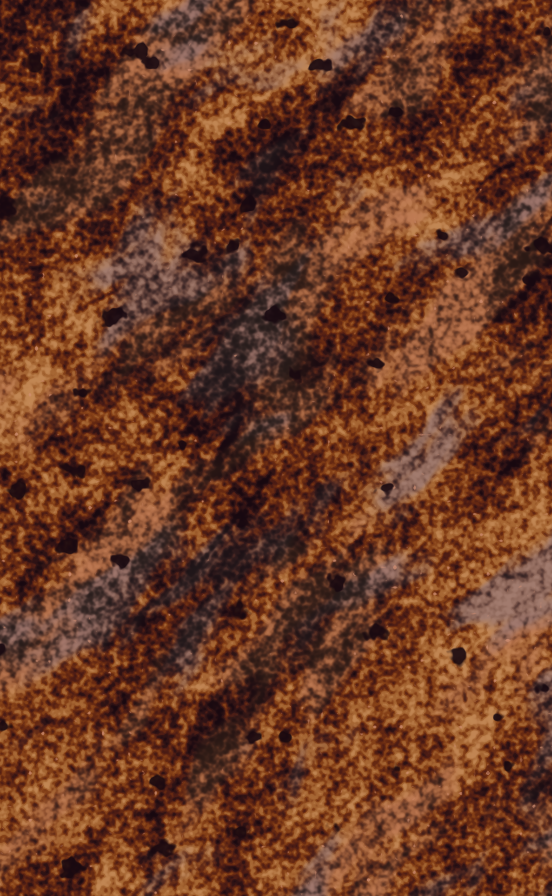
Reproduce this texture procedurally as a Shadertoy shader.

```glsl
// Palette, from deepest shadow to brightest grain
const vec3 BLACK_PLUM  = vec3(0.09, 0.03, 0.06);
const vec3 DARK_PLUM   = vec3(0.18, 0.07, 0.08);
const vec3 MAROON      = vec3(0.30, 0.11, 0.08);
const vec3 RUST        = vec3(0.40, 0.16, 0.07);
const vec3 AMBER       = vec3(0.52, 0.25, 0.09);
const vec3 OCHRE       = vec3(0.65, 0.40, 0.20);
const vec3 PALE_SAND   = vec3(0.76, 0.53, 0.33);
const vec3 DUSTY_BROWN = vec3(0.55, 0.34, 0.24);
const vec3 GREY_MAUVE  = vec3(0.45, 0.36, 0.37);
const vec3 PINK_FLECK  = vec3(0.82, 0.56, 0.45);

// Layout, in canvas heights
const vec2  FLOW_DIR      = vec2(0.68, 0.733);
const float FLOW_STRETCH  = 0.38;
const float BROAD_SCALE   = 6.5;
const float CLOT_SCALE    = 27.0;
const float GRAIN_SCALE   = 105.0;
const float FLECK_SCALE   = 135.0;
const float SPOT_SCALE    = 17.0;
const float SPOT_CHANCE   = 0.2;

// Strengths
const float BROAD_GAIN    = 0.85;
const float CLOT_GAIN     = 0.62;
const float GRAIN_GAIN    = 1.0;
const float SMEAR_DEPTH   = 0.6;
const float VEIN_DEPTH    = 0.6;
const float TONE_BIAS     = 0.07;
const float TONE_CONTRAST = 4.2;

vec2 hash2(vec2 cell) {
    uvec2 v = uvec2(ivec2(cell)) * 1664525u + 1013904223u;
    v.x += v.y * 1664525u;
    v.y += v.x * 1664525u;
    v ^= v >> 16u;
    v.x += v.y * 1664525u;
    v.y += v.x * 1664525u;
    v ^= v >> 16u;
    return vec2(v & 65535u) / 65536.0;
}

float cornerSlope(vec2 cell, vec2 offset) {
    float angle = 6.2832 * hash2(cell).x;
    return dot(vec2(cos(angle), sin(angle)), offset);
}

float gradientNoise(vec2 p) {
    vec2 i = floor(p), f = p - i;
    vec2 w = f * f * f * (f * (f * 6.0 - 15.0) + 10.0);
    vec2 e = vec2(1.0, 0.0);
    float low  = mix(cornerSlope(i, f), cornerSlope(i + e, f - e), w.x);
    float high = mix(cornerSlope(i + e.yx, f - e.yx), cornerSlope(i + 1.0, f - 1.0), w.x);
    return mix(low, high, w.y);
}

float fbm(vec2 p, int octaves) {
    float sum = 0.0, gain = 1.0;
    for (int i = 0; i < octaves; i++) {
        sum += gain * gradientNoise(p);
        p = mat2(1.6, 1.2, -1.2, 1.6) * p + 17.3;
        gain *= 0.55;
    }
    return sum;
}

// Scattered, ragged mineral spots
float spots(vec2 p) {
    vec2 g = p * SPOT_SCALE;
    float ragged = 0.16 * fbm(p * 70.0, 2);
    float cover = 0.0;
    for (int y = -1; y <= 1; y++)
    for (int x = -1; x <= 1; x++) {
        vec2 cell = floor(g) + vec2(x, y);
        vec2 kind = hash2(cell + 400.0);
        float radius = mix(0.07, 0.17, kind.y);
        float d = length((g - cell - hash2(cell + 90.0)) * vec2(0.85, 1.1)) + ragged - radius;
        cover = max(cover, step(kind.x, SPOT_CHANCE) * (1.0 - smoothstep(-0.03, 0.05, d)));
    }
    return cover;
}

vec3 stoneRamp(float t) {
    vec3 c = mix(BLACK_PLUM, DARK_PLUM, smoothstep(0.0, 0.08, t));
    c = mix(c, MAROON, smoothstep(0.08, 0.23, t));
    c = mix(c, RUST, smoothstep(0.23, 0.46, t));
    c = mix(c, AMBER, smoothstep(0.46, 0.70, t));
    c = mix(c, OCHRE, smoothstep(0.70, 0.91, t));
    return mix(c, PALE_SAND, smoothstep(0.91, 1.0, t));
}

void mainImage(out vec4 fragColor, in vec2 fragCoord) {
    vec2 p = fragCoord / iResolution.y;

    // Warped coordinates drawn out along the diagonal flow
    vec2 bent = p + 0.035 * vec2(fbm(p * 5.0 + 3.0, 2), fbm(p * 5.0 + 41.0, 2));
    vec2 flow = vec2(dot(bent, FLOW_DIR) * FLOW_STRETCH, dot(bent, vec2(-FLOW_DIR.y, FLOW_DIR.x)));

    // Clouds, clots and grain; the clouds weigh more toward the top
    float tone = TONE_BIAS;
    tone += BROAD_GAIN * mix(0.75, 1.25, p.y) * fbm(flow * BROAD_SCALE + 8.0, 4);
    tone += CLOT_GAIN * fbm(mix(p, flow, 0.3) * CLOT_SCALE, 3);
    tone += GRAIN_GAIN * fbm(p * GRAIN_SCALE, 2);

    // Dark smears and thin broken veins
    tone -= SMEAR_DEPTH * smoothstep(0.15, 0.5, fbm(flow * 8.0 + 63.0, 4));
    float vein = 1.0 - smoothstep(0.0, 0.05, abs(fbm(flow * 4.5 + 29.0, 3)));
    tone -= VEIN_DEPTH * vein * smoothstep(0.08, 0.3, gradientNoise(p * 6.0 + 77.0));

    // Logistic curve spreads the tones evenly over the ramp
    float level = 1.0 / (1.0 + exp(-TONE_CONTRAST * tone));
    vec3 color = stoneRamp(level);

    // Dusty and mauve patches
    float dust = smoothstep(0.02, 0.4, fbm(flow * 9.0 + 120.0, 4));
    float mauve = smoothstep(0.1, 0.45, fbm(flow * 10.0 + 210.0, 4));
    color = mix(color, DUSTY_BROWN * (0.35 + level), 0.75 * dust);
    color = mix(color, GREY_MAUVE * (0.3 + level), 0.7 * mauve);

    // Bright flecks, then black spots
    float fleck = smoothstep(0.42, 0.62, gradientNoise(p * FLECK_SCALE + 55.0));
    color = mix(color, PINK_FLECK, 0.75 * fleck * smoothstep(0.2, 0.6, level));
    color = mix(color, BLACK_PLUM, 0.9 * spots(p));

    fragColor = vec4(color, 1.0);
}
```
